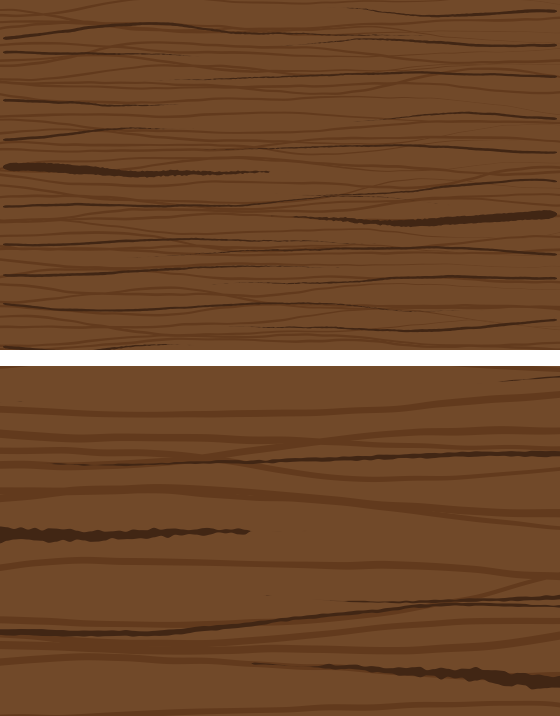
Top: the whole. Bottom: its middle third, enlarged.
Give the GLSL for this texture, as a Shadertoy shader.

```glsl
// Flat brown wood grain: faint wavy fibres under dark, dry-brushed tapering strokes.

const vec3 WOOD = vec3(0.443, 0.286, 0.161);
const vec3 FIBRE = vec3(0.385, 0.228, 0.112);
const vec3 CRACK = vec3(0.256, 0.149, 0.080);
const int FIBRE_COUNT = 36;
const int CRACK_COUNT = 20;

float hash(float n) {
    return fract(sin(n * 12.9898 + 4.137) * 43758.5453);
}

// Smooth 1D value noise in 0..1, one independent curve per seed.
float noise(float x, float seed) {
    float cell = floor(x);
    float f = x - cell;
    float offset = seed * 57.31;
    return mix(hash(cell + offset), hash(cell + 1.0 + offset), f * f * (3.0 - 2.0 * f));
}

// Long bends plus small hand-drawn wobble, centred on zero.
float wander(float x, float bend, float seed) {
    float phase = 10.0 * hash(seed + 0.7);
    float broad = noise(x * 2.3 + phase, seed) - 0.5;
    float medium = noise(x * 6.0 + phase, seed + 0.31) - 0.5;
    float fine = noise(x * 24.0 + phase, seed + 0.57) - 0.5;
    return bend * broad + 0.010 * medium + 0.0025 * fine;
}

// Antialiased coverage of a line, fading once thinner than a pixel.
float coverage(float dist, float halfWidth, float pixel) {
    float edge = clamp((halfWidth - abs(dist)) / pixel + 0.5, 0.0, 1.0);
    return edge * clamp(2.0 * halfWidth / pixel, 0.0, 1.0);
}

// Fibre running across the board, some thinning out to the right.
float fibre(vec2 p, float row, float seed, float aspect, float pixel) {
    float centre = row + wander(p.x, 0.075, seed);
    float thinning = smoothstep(0.35, 0.95, p.x / aspect) * step(0.45, hash(seed + 3.3));
    float halfWidth = mix(0.0036, 0.0008, thinning);
    halfWidth *= 0.75 + 0.4 * noise(p.x * 9.0, seed + 0.83);
    return coverage(p.y - centre, halfWidth, pixel);
}

// Stroke that starts blunt at one side and frays towards its tip.
float crack(vec2 p, float along, float row, float len, float width, float seed, float pixel) {
    float t = along / len;
    float dist = p.y - row - wander(p.x, 0.052, seed);
    float fray = smoothstep(0.25, 1.0, t);
    float halfWidth = 0.5 * width * mix(1.0, 0.25, fray);
    halfWidth *= 0.85 + 0.3 * noise(p.x * 14.0, seed + 0.23);

    // Each edge has its own bristle marks.
    float side = dist > 0.0 ? 0.41 : 0.67;
    float bristle = noise(p.x * 150.0, seed + side);
    halfWidth *= 1.0 + (bristle - 0.5) * mix(0.15, 1.0, fray);

    // Blunt start, then gaps opening near the tip.
    float cap = sqrt(clamp((along - 0.008) / width, 0.0, 1.0));
    float gaps = noise(p.x * 85.0, seed + 0.91);
    float tip = 1.0 - smoothstep(0.82, 1.0, t) * (0.25 + 0.75 * gaps);
    tip *= 1.0 - smoothstep(0.92, 1.02, t + 0.12 * (gaps - 0.5));
    return coverage(dist, halfWidth * cap * tip, pixel);
}

void mainImage(out vec4 fragColor, in vec2 fragCoord) {
    float pixel = 1.0 / iResolution.y;
    float aspect = iResolution.x * pixel;
    vec2 p = fragCoord * pixel;

    // Faint fibres, irregularly spaced so that they bunch and cross.
    float fibres = 0.0;
    for (int i = 0; i < FIBRE_COUNT; i++) {
        float seed = float(i) + 1.0;
        float row = (float(i) + 0.1 + 0.8 * hash(seed)) / float(FIBRE_COUNT);
        fibres = max(fibres, fibre(p, row, seed, aspect, pixel));
    }

    // Dark strokes, alternately from the left and right side; two are broad.
    float cracks = 0.0;
    for (int i = 0; i < CRACK_COUNT; i++) {
        float seed = float(i) + 101.0;
        float row = (float(i) + 0.5 + 0.5 * (hash(seed) - 0.5)) / float(CRACK_COUNT);
        float along = i % 2 == 0 ? p.x : aspect - p.x;
        bool broad = i == 7 || i == 10;
        float len = aspect * (broad ? 0.5 : mix(0.28, 0.85, hash(seed + 0.5)));
        float width = broad ? 0.023 : mix(0.0065, 0.0085, hash(seed + 0.9));
        cracks = max(cracks, crack(p, along, row, len, width, seed, pixel));
    }

    vec3 color = mix(WOOD, FIBRE, fibres);
    color = mix(color, CRACK, cracks);
    fragColor = vec4(color, 1.0);
}
```
